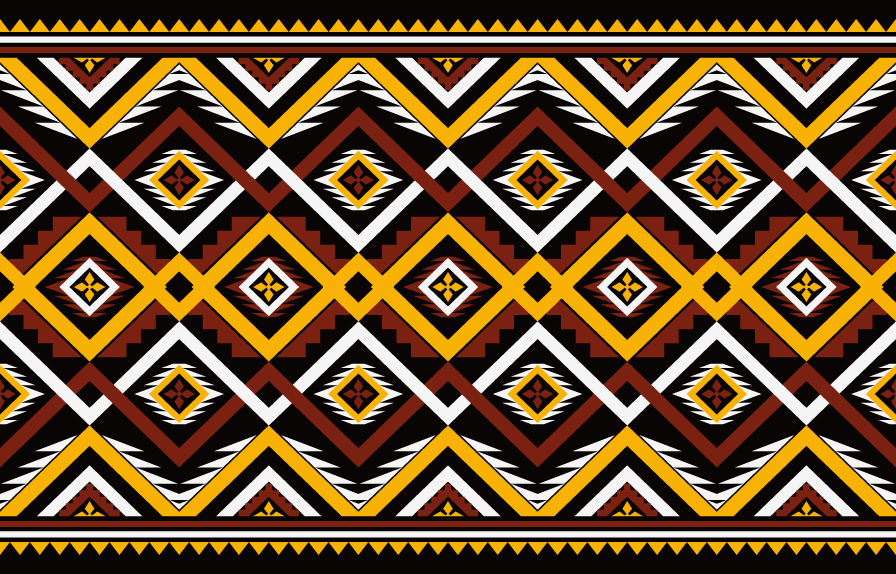
Reproduce this pattern procedurally as a WebGL 2 fragment shader.

```glsl
#version 300 es
precision highp float;
uniform vec2 u_resolution;
out vec4 fragColor;

const vec3 BLACK = vec3(0.035, 0.018, 0.018);
const vec3 GOLD = vec3(0.97, 0.70, 0.02);
const vec3 WHITE = vec3(0.96);
const vec3 RUST = vec3(0.48, 0.13, 0.07);

bool within(float v, float lo, float hi) { return v > lo && v < hi; }

float diamond(vec2 q) { return abs(q.x) + abs(q.y); }

// Diamond edged with spikes whose flat side faces the horizontal axis
bool spiked(vec2 q, float radius, float reach, float pitch) {
  q = abs(q);
  return q.x + q.y < radius + reach * (1.0 - fract(q.y / pitch));
}

// Diamond with a staircase outline
bool stepped(vec2 q, float radius, float pitch) {
  q = abs(q);
  return q.x + pitch * floor(q.y / pitch) < radius;
}

// Four arrowheads around a small core
bool flower(vec2 q, float size) {
  q = abs(q) / size;
  float along = max(q.x, q.y), across = min(q.x, q.y);
  return across < min(along * 0.8 - 0.08, (1.0 - along) * 0.6) || q.x + q.y < 0.2;
}

// Nested medallion: flower, ring, spikes
vec3 medallion(vec2 q, float inner, float outer, vec3 ring, vec3 accent, vec3 core) {
  float r = diamond(q);
  if (r < inner) return flower(q, 14.0) ? core : BLACK;
  if (r < outer) return ring;
  bool spike = spiked(q, outer, 13.0, 8.0) && abs(q.y) < outer + 1.0;
  return spike ? accent : BLACK;
}

// Stripes and small triangles along the upper and lower edges
vec3 border(float x, float y) {
  if (within(y, 216.5, 222.0)) return RUST;
  if (within(y, 226.0, 231.7)) return WHITE;
  float tooth = abs(fract(x * 9.0 / 160.0) - 0.5) * 2.0;
  return within(y, 236.0, 248.0 - 12.0 * tooth) ? GOLD : BLACK;
}

// Half diamonds hanging from the edge of the field
vec3 pendant(vec2 q) {
  float r = diamond(q);
  if (r < 18.0) return flower(q, 14.0) ? GOLD : BLACK;
  if (stepped(q, 27.0, 6.0)) return RUST;
  if (r < 47.0) return r > 32.0 ? WHITE : BLACK;
  if (within(r, 65.0, 84.0)) return GOLD;
  if (r > 86.0 && q.y < 75.0 && spiked(q, 86.0, 23.0, 15.0)) return WHITE;
  return BLACK;
}

// Each tile is 160 units wide; p is measured from the canvas centre
vec3 pattern(vec2 p) {
  float tileX = mod(p.x + 80.0, 160.0) - 80.0;
  vec2 q = vec2(abs(tileX), abs(p.y));
  if (q.y > 212.0) return border(p.x, q.y);

  // Gold chain of large and small diamonds
  float r = diamond(q);
  float link = diamond(q - vec2(80.0, 0.0));
  if (within(r, 49.0, 69.0) || within(link, 14.5, 32.0)) return GOLD;
  if (link < 14.5) return BLACK;
  if (r < 49.0) return medallion(q, 18.0, 27.0, WHITE, RUST, GOLD);

  // Interlaced zigzags, swapping over and under at each crossing
  bool white = abs(q.y + q.x - 120.0) < 8.2;
  bool rust = abs(q.y - q.x - 78.0) < 9.0;
  bool rustOver = tileX * p.y < 0.0;
  if (rust && (rustOver || !white)) return RUST;
  if (white) return WHITE;

  // Areas above, between and below the zigzags
  if (q.y > q.x + 78.0) {
    return q.y + q.x > 120.0 ? pendant(vec2(q.x, 212.0 - q.y)) : BLACK;
  }
  if (q.y + q.x > 120.0) {
    return medallion(q - vec2(80.0, 99.0), 19.0, 27.0, GOLD, WHITE, RUST);
  }
  bool stairs = r > 72.0 && within(q.y, 13.0, 65.0) && stepped(q, 85.0, 13.0);
  return stairs ? RUST : BLACK;
}

void main() {
  // Average a 4 by 4 grid of samples for smooth edges
  vec3 sum = vec3(0.0);
  for (int i = 0; i < 16; i++) {
    vec2 offset = (vec2(i % 4, i / 4) + 0.5) / 4.0 - 0.5;
    vec2 uv = (gl_FragCoord.xy + offset - 0.5 * u_resolution) / u_resolution.x;
    sum += pattern(uv * vec2(800.0, 829.0));
  }
  fragColor = vec4(sum / 16.0, 1.0);
}
```
